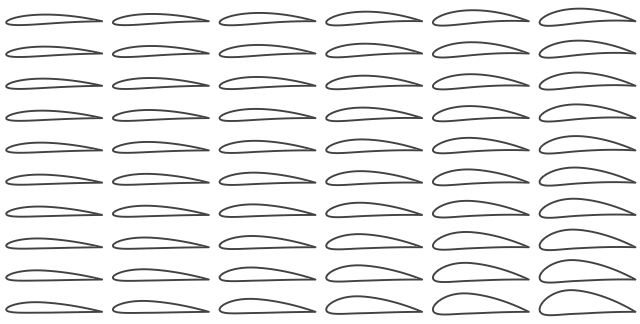
Give the GLSL for this pattern, as a Shadertoy shader.

```glsl
float segmentDistance(vec2 p, vec2 a, vec2 b) {
    vec2 ab = b - a, ap = p - a;
    return length(ap - ab * clamp(dot(ap, ab) / max(dot(ab, ab), 1e-9), 0.0, 1.0));
}

// Half thickness of a closed wing section, for a chord of one
float halfThickness(float x, float thickness) {
    return 5.0 * thickness * (0.2969 * sqrt(x)
        + x * (-0.126 + x * (-0.3516 + x * (0.2843 - 0.1036 * x))));
}

// Two parabolas that meet at the highest point of the mean line
float meanLine(float x, float camber, float peak) {
    float t = x < peak ? (peak - x) / peak : (x - peak) / (1.0 - peak);
    return camber * (1.0 - t * t);
}

// Outline point: the angle runs from the tail over the top, round the nose and back
vec2 foilPoint(float angle, float thickness, float camber, float peak, float tilt) {
    float x = clamp(0.5 + 0.5 * cos(angle), 0.0, 1.0);
    float side = sin(angle) < 0.0 ? -1.0 : 1.0;
    float y = tilt * (1.0 - x) + meanLine(x, camber, peak);
    return vec2(x, y + side * halfThickness(x, thickness));
}

void mainImage(out vec4 fragColor, in vec2 fragCoord) {
    // One unit is a column width; y runs down from the top
    float unit = iResolution.x / 6.0;
    vec2 p = vec2(fragCoord.x, iResolution.y - fragCoord.y) / unit;

    // Six columns and ten rows
    float column = clamp(floor(p.x), 0.0, 5.0);
    float row = clamp(floor((p.y + 0.034) / 0.3027), 0.0, 9.0);
    float chord = 0.898;
    vec2 local = vec2(p.x - column - 0.0586, 0.199 + row * 0.3027 - p.y) / chord;

    // Sections grow fuller to the right and blunter downwards
    float across = pow(column / 5.0, 1.4);
    float down = row / 9.0;
    float swell = down * down * down;
    float thickness = mix(0.1, 0.155, across) + swell * mix(0.01, 0.095, across);
    float camber = mix(0.03, 0.067, across) + swell * 0.02 * across;
    float peak = mix(0.5, 0.37, down);
    float tilt = mix(-0.013, 0.024, down);

    // Distance to the outline
    const int SEGMENTS = 64;
    float dist = 1e3;
    vec2 previous = foilPoint(0.0, thickness, camber, peak, tilt);
    for (int i = 1; i <= SEGMENTS; i++) {
        float angle = 6.28318 * float(i) / float(SEGMENTS);
        vec2 next = foilPoint(angle, thickness, camber, peak, tilt);
        dist = min(dist, segmentDistance(local, previous, next));
        previous = next;
    }

    // Dark stroke on white
    float ink = clamp((0.009 - dist * chord) * unit + 0.5, 0.0, 1.0);
    fragColor = vec4(mix(vec3(1.0), vec3(0.26), ink), 1.0);
}
```
